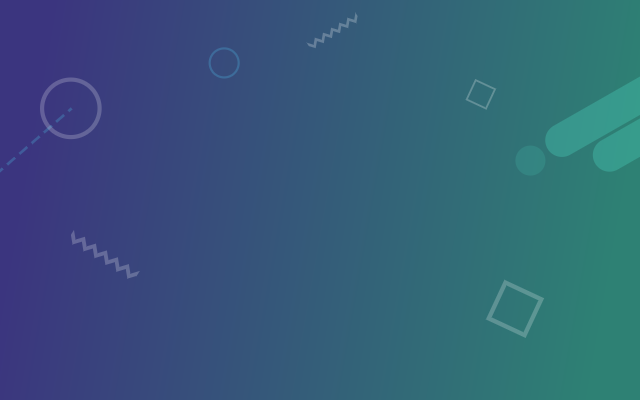
Reproduce this background procedurally as a WebGL 2 fragment shader.

```glsl
#version 300 es
precision highp float;
// Flat geometric background: a slanted indigo-to-green gradient with
// translucent outlines, zigzags, a dashed line and rounded bars, each a
// signed distance function on a grid that is 480 units high, y downward.

#define GRID_HEIGHT 480.0
#define GRADIENT_TILT radians(10.0)
#define GRADIENT_GAIN 1.18
#define LEFT_COLOR vec3(0.233, 0.208, 0.497)
#define RIGHT_COLOR vec3(0.180, 0.504, 0.455)
#define PALE vec3(1.0)
#define BLUE vec3(0.28, 0.62, 0.80)
#define TEAL vec3(0.28, 0.80, 0.72)
#define DASH_PERIOD 19.5
#define DASH_LENGTH 12.7
#define ZIGZAG_TEETH 6.0

uniform vec2 u_resolution;
out vec4 fragColor;

float pixelSize;

// Rotates p into a frame whose x axis points along the given angle.
vec2 toFrame(vec2 p, float angle) {
    float c = cos(angle), s = sin(angle);
    return vec2(c * p.x + s * p.y, c * p.y - s * p.x);
}

float circleDist(vec2 p, float radius) {
    return length(p) - radius;
}

// Largest-axis distance, so that outlines keep sharp corners.
float squareDist(vec2 p, float halfSide, float angle) {
    vec2 q = abs(toFrame(p, angle)) - halfSide;
    return max(q.x, q.y);
}

// Bar with one round end at the origin, running on without limit.
float barDist(vec2 p, float radius, float angle) {
    vec2 q = toFrame(p, angle);
    return length(vec2(min(q.x, 0.0), q.y)) - radius;
}

float outline(float dist, float halfWidth) {
    return abs(dist) - halfWidth;
}

// Triangle wave running from a to b.
float zigzagDist(vec2 p, vec2 a, vec2 b, float amplitude, float halfWidth) {
    vec2 axis = b - a;
    float len = length(axis);
    float period = len / ZIGZAG_TEETH;
    vec2 q = toFrame(p - a, atan(axis.y, axis.x));
    float wave = amplitude * (1.0 - 4.0 * abs(fract(q.x / period) - 0.5));
    float slope = 4.0 * amplitude / period;
    float stroke = abs(q.y - wave) / sqrt(1.0 + slope * slope) - halfWidth;
    return max(stroke, abs(q.x - 0.5 * len) - 0.5 * len);
}

float dashedDist(vec2 p, vec2 a, vec2 b, float halfWidth) {
    vec2 axis = b - a;
    vec2 q = toFrame(p - a, atan(axis.y, axis.x));
    float along = mod(q.x - 12.0, DASH_PERIOD);
    float dash = abs(along - 0.5 * DASH_LENGTH) - 0.5 * DASH_LENGTH;
    return max(max(dash, -q.x), abs(q.y) - halfWidth);
}

void blend(inout vec3 color, float dist, vec3 tint, float alpha) {
    float cover = clamp(0.5 - dist / pixelSize, 0.0, 1.0);
    color = mix(color, tint, cover * alpha);
}

void main() {
    pixelSize = GRID_HEIGHT / u_resolution.y;
    vec2 size = u_resolution * pixelSize;
    vec2 p = gl_FragCoord.xy * pixelSize;
    p.y = GRID_HEIGHT - p.y;

    // Gradient through the centre, held flat in the far corners
    vec2 dir = vec2(cos(GRADIENT_TILT), sin(GRADIENT_TILT));
    float t = 0.5 + GRADIENT_GAIN * dot(p - 0.5 * size, dir) / dot(size, dir);
    vec3 color = mix(LEFT_COLOR, RIGHT_COLOR, clamp(t, 0.0, 1.0));

    // Dashed line and rings
    blend(color, dashedDist(p, vec2(86.0, 130.0), vec2(0.0, 205.0), 1.6), BLUE, 0.36);
    blend(color, outline(circleDist(p - vec2(85.0, 130.0), 34.5), 2.5), PALE, 0.21);
    blend(color, outline(circleDist(p - vec2(269.0, 75.5), 17.4), 1.3), BLUE, 0.38);

    // Zigzags
    blend(color, zigzagDist(p, vec2(371.0, 56.0), vec2(429.5, 20.0), 3.2, 1.6), PALE, 0.24);
    blend(color, zigzagDist(p, vec2(84.6, 282.6), vec2(163.6, 331.8), 4.4, 2.3), PALE, 0.22);

    // Tilted square frames
    float tilt = radians(25.0);
    blend(color, outline(squareDist(p - vec2(577.0, 113.2), 12.8, tilt), 1.1), PALE, 0.24);
    blend(color, outline(squareDist(p - vec2(618.0, 370.6), 23.7, tilt), 2.6), PALE, 0.22);

    // Rounded bars and disc
    float rise = radians(-29.7);
    blend(color, barDist(p - vec2(674.3, 168.3), 20.0, rise), TEAL, 0.36);
    blend(color, barDist(p - vec2(731.4, 186.0), 20.0, rise), TEAL, 0.36);
    blend(color, circleDist(p - vec2(636.5, 192.7), 18.0), TEAL, 0.18);

    fragColor = vec4(color, 1.0);
}
```
